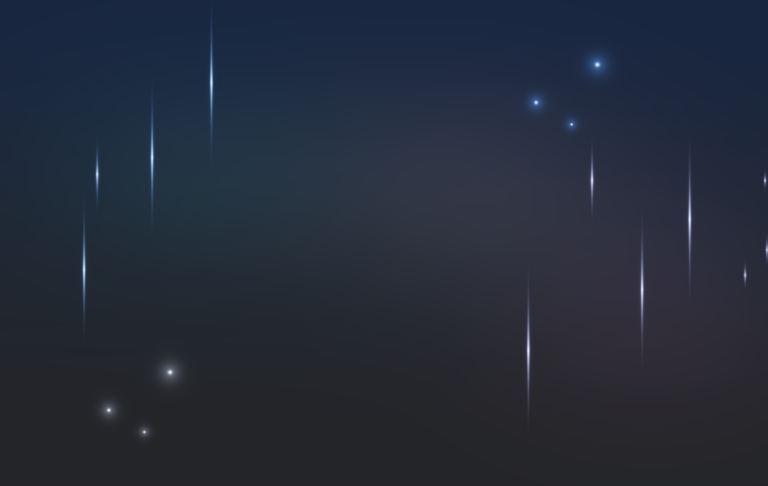
Give the GLSL for this background, as a Shadertoy shader.

```glsl
const float ASPECT = 1.58;

const vec3 SKY_TOP = vec3(0.095, 0.148, 0.250);
const vec3 SKY_MIDDLE = vec3(0.120, 0.150, 0.198);
const vec3 SKY_BOTTOM = vec3(0.140, 0.145, 0.160);

const vec3 TEAL_GLOW = vec3(0.015, 0.050, 0.045);
const vec3 SLATE_GLOW = vec3(0.073, 0.057, 0.055);
const vec3 VIOLET_GLOW = vec3(0.060, 0.030, 0.050);

const vec3 BLUE_LIGHT = vec3(0.32, 0.60, 1.00);
const vec3 LAVENDER_LIGHT = vec3(0.62, 0.63, 0.92);
const vec3 SILVER_LIGHT = vec3(0.66, 0.70, 0.78);
const vec3 WHITE_CORE = vec3(0.90, 0.96, 1.00);

const float STREAK_WIDTH = 0.0025;
const float SPARK_CORE = 0.0045;
const float SPARK_HALO = 0.017;

// Each streak: centre x, centre y, half length
const int STREAK_COUNT = 11;
const vec3 STREAKS[STREAK_COUNT] = vec3[](
    vec3(0.435, 0.830, 0.190), vec3(0.313, 0.676, 0.172),
    vec3(0.200, 0.641, 0.082), vec3(0.173, 0.445, 0.165),
    vec3(1.218, 0.629, 0.092), vec3(1.419, 0.549, 0.190),
    vec3(1.321, 0.404, 0.178), vec3(1.087, 0.279, 0.188),
    vec3(1.574, 0.629, 0.024), vec3(1.578, 0.486, 0.038),
    vec3(1.533, 0.434, 0.032));

// Each trio member: offset from its anchor, scale
const vec3 TRIO[3] = vec3[](
    vec3(0.0, 0.0, 1.0), vec3(-0.126, -0.078, 0.75), vec3(-0.053, -0.123, 0.5));
const vec2 UPPER_TRIO = vec2(1.229, 0.867);
const vec2 LOWER_TRIO = vec2(0.350, 0.234);

float softEllipse(vec2 p, vec2 centre, vec2 radii) {
    vec2 d = (p - centre) / radii;
    return exp(-dot(d, d));
}

vec3 background(vec2 p) {
    vec3 color = mix(SKY_BOTTOM, SKY_MIDDLE, smoothstep(0.12, 0.55, p.y));
    color = mix(color, SKY_TOP, smoothstep(0.45, 1.0, p.y));
    color += TEAL_GLOW * softEllipse(p, vec2(0.41, 0.65), vec2(0.34, 0.22));
    color += SLATE_GLOW * softEllipse(p, vec2(0.95, 0.62), vec2(0.36, 0.23));
    color += VIOLET_GLOW * softEllipse(p, vec2(1.34, 0.38), vec2(0.33, 0.24));
    return color;
}

// Tapered vertical light with a white-hot middle
vec3 addStreak(vec3 color, vec2 p, vec3 streak, float pixel) {
    vec2 d = abs(p - streak.xy);
    float fade = max(1.0 - d.y / streak.z, 0.0);
    float width = max(STREAK_WIDTH * mix(0.7, 1.0, fade), 0.6 * pixel);
    float across = exp(-d.x * d.x / (width * width));
    float halo = exp(-d.x * d.x / (8.0 * width * width)) * pow(fade, 4.0);
    float strength = smoothstep(0.0, 0.12, streak.z);
    vec3 tint = mix(BLUE_LIGHT, LAVENDER_LIGHT, smoothstep(0.4, 1.2, streak.x));
    color = mix(color, tint, 0.65 * across * pow(fade, 1.7) + 0.12 * halo * strength);
    return mix(color, WHITE_CORE, across * pow(fade, 5.0) * mix(0.6, 0.95, strength));
}

// Round point of light with a wide halo
vec3 addSpark(vec3 color, vec2 p, vec2 centre, float scale, vec3 tint, float pixel) {
    float r = length(p - centre);
    float core = max(SPARK_CORE * scale, 0.8 * pixel);
    float halo = exp(-pow(r / (SPARK_HALO * scale), 1.3));
    color = mix(color, tint, 0.6 * halo);
    return mix(color, WHITE_CORE, exp(-r * r / (core * core)));
}

void mainImage(out vec4 fragColor, in vec2 fragCoord) {
    vec2 p = fragCoord / iResolution.xy * vec2(ASPECT, 1.0);
    float pixel = 1.0 / iResolution.y;
    vec3 color = background(p);

    for (int i = 0; i < STREAK_COUNT; i++) {
        color = addStreak(color, p, STREAKS[i], pixel);
    }
    for (int i = 0; i < 3; i++) {
        vec3 spark = TRIO[i];
        color = addSpark(color, p, UPPER_TRIO + spark.xy, spark.z, BLUE_LIGHT, pixel);
        color = addSpark(color, p, LOWER_TRIO + spark.xy, spark.z, SILVER_LIGHT, pixel);
    }
    fragColor = vec4(color, 1.0);
}
```
